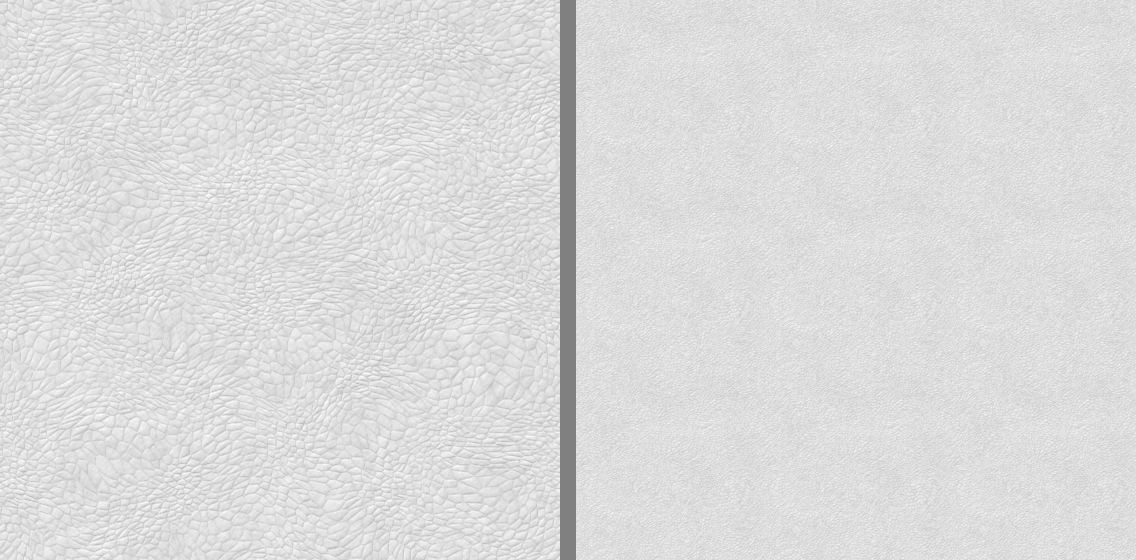
Left: one tile. Right: repeated 3 by 3.
A three.js fragment shader for this texture:

```glsl
// White pebbled leather: small flattened grains, diagonal wrinkles and soft light from the upper left.
varying vec2 vUv;

const vec3  LEATHER_COLOR  = vec3(0.868, 0.867, 0.866);
const vec2  GRAIN_COUNT    = vec2(54.0, 78.0);   // grains across and up
const float GRAIN_JITTER   = 0.9;
const float CREASE_SHARP   = 4.0;
const vec2  WRINKLE_COUNT  = vec2(16.0, 46.0);   // along and across the diagonals
const float WRINKLE_HEIGHT = 0.34;
const vec2  FIBRE_COUNT    = vec2(56.0, 118.0);
const float FIBRE_HEIGHT   = 0.16;
const float WARP_COUNT     = 7.0;
const float WARP_AMOUNT    = 0.04;
const float PATCH_COUNT    = 5.0;
const vec2  LIGHT_STEP     = vec2(-0.0007, 0.0014);
const float RELIEF_GAIN    = 0.125;
const float CAVITY_GAIN    = 0.060;
const float MEAN_HEIGHT    = 0.58;
const float PATCH_GAIN     = 0.016;
const float PORE_COUNT     = 240.0;
const float PORE_GAIN      = 0.020;

vec2 hash2(vec2 p) {
  vec3 q = fract(vec3(p.xyx) * vec3(0.1031, 0.1030, 0.0973));
  q += dot(q, q.yzx + 33.33);
  return fract((q.xx + q.yz) * q.zy);
}

vec2 gradient(vec2 cell, vec2 period) {
  float angle = 6.28319 * hash2(mod(cell, period) + 17.0).x;
  return vec2(cos(angle), sin(angle));
}

// Gradient noise that wraps after a whole number of cells, about -1 to 1
float noise(vec2 p, vec2 period) {
  vec2 i = floor(p);
  vec2 f = p - i;
  vec2 u = f * f * f * (f * (f * 6.0 - 15.0) + 10.0);
  vec2 r = vec2(1.0, 0.0);
  float a = dot(gradient(i, period), f);
  float b = dot(gradient(i + r.xy, period), f - r.xy);
  float c = dot(gradient(i + r.yx, period), f - r.yx);
  float d = dot(gradient(i + r.xx, period), f - r.xx);
  return 1.4 * mix(mix(a, b, u.x), mix(c, d, u.x), u.y);
}

// Noise stretched along both diagonals; whole counts keep it tileable
float crossNoise(vec2 uv, vec2 count) {
  vec2 diagonal = vec2(uv.x + uv.y, uv.x - uv.y);
  return noise(diagonal * count, count) + noise(diagonal * count.yx, count.yx);
}

// Wrapped cellular grains: 0 in the creases, rising to 1 on the domes
float grainHeight(vec2 uv) {
  vec2 p = uv * GRAIN_COUNT;
  vec2 base = floor(p);
  float nearest = 8.0;
  float second = 8.0;
  for (int y = -1; y <= 1; y++) {
    for (int x = -1; x <= 1; x++) {
      vec2 cell = base + vec2(float(x), float(y));
      vec2 jitter = (hash2(mod(cell, GRAIN_COUNT)) - 0.5) * GRAIN_JITTER;
      float d = length(cell + 0.5 + jitter - p);
      second = min(second, max(nearest, d));
      nearest = min(nearest, d);
    }
  }
  return 1.0 - exp(-CREASE_SHARP * (second - nearest));
}

// Grains, wrinkles and fibres together, bent by a broad warp
float leatherHeight(vec2 uv) {
  vec2 period = vec2(WARP_COUNT);
  vec2 w = uv * WARP_COUNT;
  vec2 bend = vec2(noise(w, period), noise(w + vec2(3.37, 1.61), period));
  vec2 bent = uv + WARP_AMOUNT * bend;
  float depth = 0.85 + 0.3 * noise(w * 2.0, period * 2.0);
  float height = mix(MEAN_HEIGHT, grainHeight(bent), depth);
  height += WRINKLE_HEIGHT * crossNoise(bent, WRINKLE_COUNT);
  return height + FIBRE_HEIGHT * crossNoise(uv, FIBRE_COUNT);
}

void main() {
  // Slope towards the light and depth of the creases
  float away = leatherHeight(vUv - LIGHT_STEP);
  float toward = leatherHeight(vUv + LIGHT_STEP);
  float relief = away - toward;
  float cavity = 0.5 * (away + toward) - MEAN_HEIGHT;

  // Broad tonal patches and fine pores
  float patches = noise(vUv * PATCH_COUNT, vec2(PATCH_COUNT));
  float pores = noise(vUv * PORE_COUNT, vec2(PORE_COUNT));

  float tone = RELIEF_GAIN * relief + CAVITY_GAIN * cavity
             + PATCH_GAIN * patches + PORE_GAIN * pores;
  gl_FragColor = vec4(clamp(LEATHER_COLOR + tone, 0.0, 1.0), 1.0);
}
```
